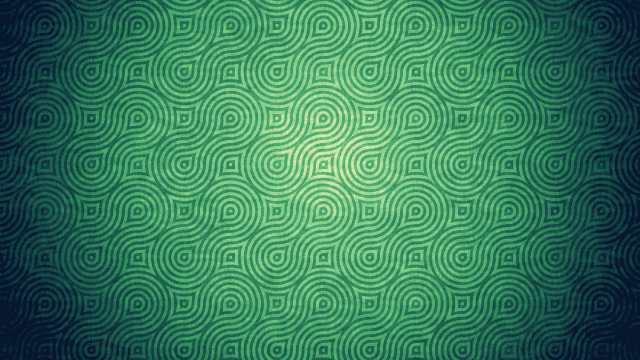
This pattern is drawn by a Shadertoy shader. Its source:

```glsl
const float TILE = 0.1288;                 // tile side, in canvas heights
const vec2 RING_CENTRE = vec2(0.0093, 0.1713);
const float BANDS = 8.0;                   // light bands per tile side
const float BAND_WIDTH = 0.52;             // light share of each band period

float hash(vec2 p) {
    vec3 q = fract(vec3(p.xyx) * 0.1031);
    q += dot(q, q.yzx + 33.33);
    return fract((q.x + q.y) * q.z);
}

float noise(vec2 p) {
    vec2 i = floor(p);
    vec2 f = fract(p);
    f = f * f * (3.0 - 2.0 * f);
    float low = mix(hash(i), hash(i + vec2(1, 0)), f.x);
    float high = mix(hash(i + vec2(0, 1)), hash(i + vec2(1, 1)), f.x);
    return mix(low, high, f.y);
}

float fbm(vec2 p) {
    float sum = 0.0;
    float gain = 0.5;
    for (int i = 0; i < 4; i++) {
        sum += gain * noise(p);
        p = p * 2.03 + 17.0;
        gain *= 0.5;
    }
    return sum;
}

// Distance field of arcs about two opposite tile corners.
// One tile in four is turned, which joins the rings into S-shaped ribbons.
float ribbonField(vec2 p) {
    vec2 parity = mod(floor(p), 2.0);
    vec2 f = fract(p);
    if (parity.x + parity.y > 0.5) f.x = 1.0 - f.x;
    float d = min(length(f), length(f - 1.0));
    return parity.x * parity.y > 0.5 ? 1.0 - d : d;
}

// Coverage of evenly spaced bands; light at both ends of the unit field.
float bandMask(float field, float count, float width, float pixel) {
    float offset = abs(fract(field * count + 0.5) - 0.5);
    float blur = pixel * count * 0.6;
    return 1.0 - smoothstep(width * 0.5 - blur, width * 0.5 + blur, offset);
}

// Tonal ramp from navy through green to pale cream.
vec3 ramp(float tone) {
    vec3 c = mix(vec3(0.025, 0.085, 0.18), vec3(0.07, 0.25, 0.26), smoothstep(-0.04, 0.22, tone));
    c = mix(c, vec3(0.11, 0.38, 0.31), smoothstep(0.2, 0.42, tone));
    c = mix(c, vec3(0.19, 0.53, 0.36), smoothstep(0.42, 0.64, tone));
    c = mix(c, vec3(0.30, 0.67, 0.43), smoothstep(0.62, 0.84, tone));
    c = mix(c, vec3(0.52, 0.80, 0.55), smoothstep(0.84, 1.04, tone));
    return mix(c, vec3(0.85, 0.92, 0.67), smoothstep(1.04, 1.32, tone));
}

// Central glow and dark border, heaviest along the bottom corners.
float lighting(vec2 p) {
    float edge = length(p - vec2(0.0, 0.07));
    float core = length(p - vec2(0.02, 0.09));
    return 0.77 - 0.82 * smoothstep(0.4, 1.04, edge) + 0.3 * exp(-16.0 * core * core);
}

// Creased cloth: broad stains, horizontal wrinkles, fibres and grain.
float wear(vec2 p) {
    float stains = fbm(p * 5.0 + 40.0) - 0.47;
    float wrinkles = fbm(p * vec2(30.0, 85.0) + 90.0) - 0.47;
    float fibres = noise(p * vec2(230.0, 60.0) + 300.0) - 0.5;
    float grain = hash(floor((p + 2.0) * 288.0)) - 0.5;
    return 0.12 * stains + 0.26 * wrinkles + 0.08 * fibres + 0.07 * grain;
}

void mainImage(out vec4 fragColor, in vec2 fragCoord) {
    vec2 p = (fragCoord - 0.5 * iResolution.xy) / iResolution.y;
    float pixel = 1.0 / (iResolution.y * TILE);

    // Ribbons
    float field = ribbonField((p - RING_CENTRE) / TILE);
    float band = bandMask(field, BANDS, BAND_WIDTH, pixel);

    // Light, bands and wear share one tone
    float light = lighting(p);
    float contrast = mix(0.16, 0.34, smoothstep(0.0, 0.6, light));
    float tone = light + contrast * (band - BAND_WIDTH) + wear(p);
    fragColor = vec4(ramp(tone), 1.0);
}
```
